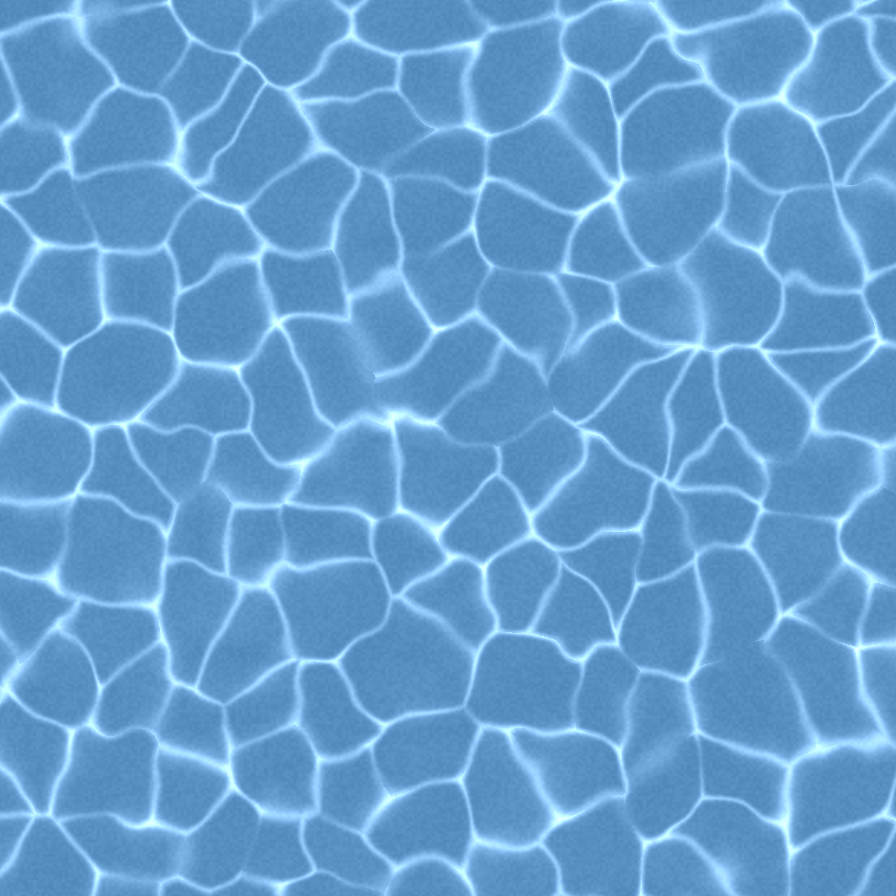
This texture is drawn by a Shadertoy shader. Its source:

```glsl
const float CELLS = 11.3;
const vec3 WATER = vec3(0.328, 0.548, 0.748);

// Two random values from a lattice point
vec2 hash22(vec2 p) {
    vec3 q = fract(p.xyx * vec3(0.1031, 0.1030, 0.0973));
    q += dot(q, q.yzx + 33.33);
    return fract((q.xx + q.yz) * q.zy);
}

vec2 noise2(vec2 p) {
    vec2 cell = floor(p);
    vec2 f = fract(p);
    f = f * f * (3.0 - 2.0 * f);
    vec2 low = mix(hash22(cell), hash22(cell + vec2(1, 0)), f.x);
    vec2 high = mix(hash22(cell + vec2(0, 1)), hash22(cell + vec2(1, 1)), f.x);
    return mix(low, high, f.y);
}

float bell(float x, float width) {
    return exp(-x * x / (width * width));
}

vec2 warp(vec2 p) {
    return p + 0.42 * (noise2(p * 1.1 + 17.0) - 0.5)
             + 0.16 * (noise2(p * 2.9 + 41.0) - 0.5);
}

vec2 seedPoint(vec2 cell) {
    return cell + 0.5 + 0.88 * (hash22(cell + 60.0) - 0.5);
}

// Bright filaments, wide haze and knots along the cell borders
float caustics(vec2 p, vec2 patches) {
    vec2 home = floor(p);
    vec2 owner = home;
    float nearest = 100.0;
    for (int y = -2; y <= 2; y++)
    for (int x = -2; x <= 2; x++) {
        vec2 cell = home + vec2(x, y);
        vec2 toSeed = seedPoint(cell) - p;
        float d = dot(toSeed, toSeed);
        if (d < nearest) {
            nearest = d;
            owner = cell;
        }
    }

    vec2 ownSeed = seedPoint(owner);
    float line = 0.0;
    float haze = 0.0;
    float first = 10.0;
    float second = 10.0;
    for (int y = -2; y <= 2; y++)
    for (int x = -2; x <= 2; x++) {
        if (x == 0 && y == 0) continue;
        vec2 cell = owner + vec2(x, y);
        vec2 seed = seedPoint(cell);
        float d = dot(0.5 * (ownSeed + seed) - p, normalize(seed - ownSeed));
        second = min(second, max(first, d));
        first = min(first, d);

        // The sum of both cell indices gives each border one shared character
        vec2 border = hash22(owner + cell + 150.0);
        float strength = smoothstep(-0.15, 0.55, border.x + 0.7 * (patches.x - 0.5));
        float width = mix(0.042, 0.064, patches.y);
        line = max(line, strength * bell(d, width));
        haze = max(haze, smoothstep(0.4, 0.9, border.y) * bell(d, 0.17));
    }

    float knot = bell(second, 0.10) * bell(first, 0.09);
    return 0.22 * line
         + 0.13 * haze * smoothstep(0.2, 0.8, patches.y)
         + 0.24 * knot * smoothstep(0.15, 0.85, patches.x);
}

void mainImage(out vec4 fragColor, in vec2 fragCoord) {
    vec2 uv = fragCoord / iResolution.y;
    vec2 p = uv * CELLS + 20.0;

    // Light bent by the surface
    vec2 patches = noise2(p * 1.7 + 83.0);
    float light = caustics(warp(p), patches);

    // Faint veils and fine grain
    float veil = noise2(warp(p) * 0.9 + 9.0).x * noise2(p * 2.3 + 5.0).y;
    light += 0.045 * veil;
    light += 0.045 * (noise2(uv * 310.0).x - 0.5);

    fragColor = vec4(clamp(WATER + light, 0.0, 1.0), 1.0);
}
```
